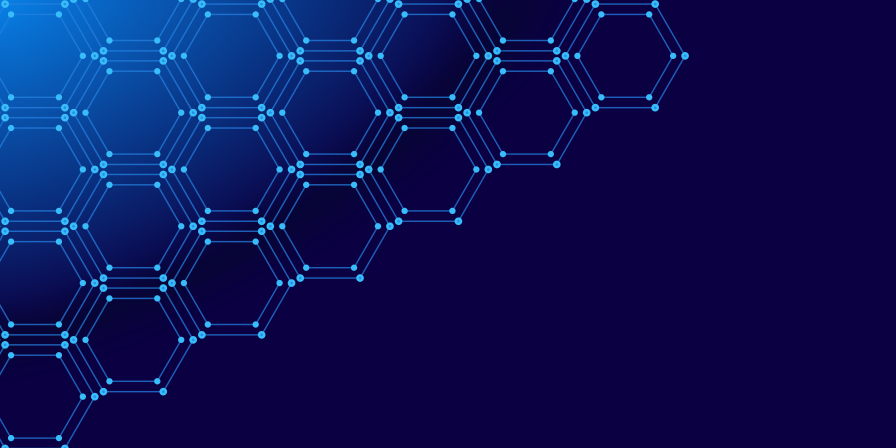
Give the GLSL for this background, as a Shadertoy shader.

```glsl
const vec3 NIGHT = vec3(0.04, 0.00, 0.26);
const vec3 SHADE = vec3(0.02, 0.03, 0.18);
const vec3 GLOW = vec3(0.03, 0.50, 0.90);
const vec3 LINE = vec3(0.14, 0.50, 0.88);
const vec3 DOT = vec3(0.22, 0.74, 0.98);
const vec3 DOT_CORE = vec3(0.10, 0.48, 0.86);

// Lengths are fractions of the canvas height
const vec2 GLOW_SIZE = vec2(1.12, 0.742);
const float GLOW_POWER = 1.4;
const float SHADE_WIDTH = 0.08;
const float SHADE_AMOUNT = 0.55;
const vec2 GRID_ORIGIN = vec2(0.0781, 0.1146);
const float CELL_RADIUS = 0.1464;
const float INNER_RADIUS = 0.1068;
const float OUTER_RADIUS = 0.1335;
const float LINE_HALF_WIDTH = 0.0016;
const float LINE_ALPHA = 0.75;
const float INNER_DOT = 0.0070;
const float OUTER_DOT = 0.0085;
const float CORE_DOT = 0.0028;
const float LAST_COLUMN = 6.0;
const float HALF_SQRT3 = 0.8660254;

float coverage(float dist, float pixel) {
    return clamp(0.5 - dist / pixel, 0.0, 1.0);
}

// Flat-topped hexagon outline
float hexEdge(vec2 p, float radius) {
    p = abs(p);
    return abs(max(p.y, dot(p, vec2(HALF_SQRT3, 0.5))) - radius * HALF_SQRT3);
}

// Distance to the nearest hexagon corner
float hexCorner(vec2 p, float radius) {
    p = abs(p);
    return min(distance(p, vec2(radius, 0.0)),
               distance(p, radius * vec2(0.5, HALF_SQRT3)));
}

// Center of the honeycomb cell that holds p
vec2 cellCenter(vec2 p) {
    vec2 spacing = CELL_RADIUS * vec2(3.0, 2.0 * HALF_SQRT3);
    vec2 a = spacing * floor(p / spacing + 0.5);
    vec2 b = spacing * (floor(p / spacing) + 0.5);
    return distance(p, a) < distance(p, b) ? a : b;
}

// Rounded diagonal glow from the upper left corner
vec3 background(vec2 p) {
    vec2 q = pow(abs(vec2(p.x, 1.0 - p.y) / GLOW_SIZE), vec2(GLOW_POWER));
    float t = pow(q.x + q.y, 1.0 / GLOW_POWER);
    vec3 color = mix(GLOW, NIGHT, min(t, 1.0));
    float rim = (t - 1.02) / SHADE_WIDTH;
    return mix(color, SHADE, SHADE_AMOUNT * exp(-rim * rim));
}

void mainImage(out vec4 fragColor, in vec2 fragCoord) {
    float pixel = 1.0 / iResolution.y;
    vec2 p = fragCoord * pixel;
    vec3 color = background(p);

    // Keep the cells above the stepped diagonal
    vec2 grid = p - GRID_ORIGIN;
    vec2 center = cellCenter(grid);
    float column = floor(center.x / (1.5 * CELL_RADIUS) + 0.5);
    float row = center.y / (HALF_SQRT3 * CELL_RADIUS);
    bool visible = row > column - 0.5 && column < LAST_COLUMN + 0.5;

    if (visible) {
        vec2 local = grid - center;

        // Paired outlines
        float edge = min(hexEdge(local, INNER_RADIUS), hexEdge(local, OUTER_RADIUS));
        color = mix(color, LINE, LINE_ALPHA * coverage(edge - LINE_HALF_WIDTH, pixel));

        // Corner dots, the outer ones with a darker core
        float inner = hexCorner(local, INNER_RADIUS);
        float outer = hexCorner(local, OUTER_RADIUS);
        float dots = min(inner - INNER_DOT, outer - OUTER_DOT);
        color = mix(color, DOT, coverage(dots, pixel));
        color = mix(color, DOT_CORE, 0.7 * coverage(outer - CORE_DOT, pixel));
    }

    fragColor = vec4(color, 1.0);
}
```
